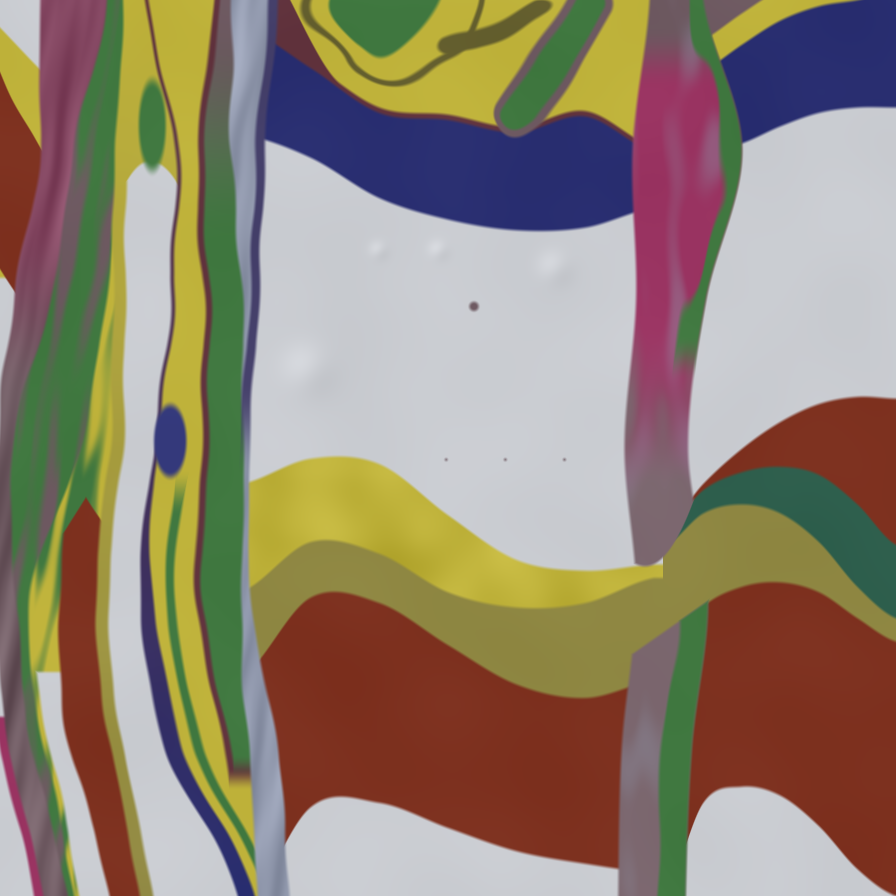
This texture is drawn by a WebGL 2 fragment shader. Its source:

```glsl
#version 300 es
precision highp float;
// Poured marbled paint: two panels of wavy layers, a magenta drip between
// them and vertical ribbons on the left. Each edge is a seven-knot spline,
// painted back to front in a space of 0 to 100.
uniform vec2 u_resolution;
out vec4 fragColor;

const vec3 WHITE = vec3(.79, .8, .82), BROWN = vec3(.49, .19, .12);
const vec3 YELLOW = vec3(.75, .7, .23), OLIVE = vec3(.56, .53, .26);
const vec3 NAVY = vec3(.16, .18, .44), GREEN = vec3(.25, .47, .25);
const vec3 MAUVE = vec3(.43, .35, .38), MAGENTA = vec3(.6, .2, .38);
const vec3 MAROON = vec3(.38, .2, .24), LILAC = vec3(.56, .59, .67);

vec2 p;            // current point
vec3 col = WHITE;  // paint so far
float t, clip;     // spline parameter, limit of the current part

float corner(vec2 cell, vec2 d) {
  float a = 6.283 * fract(sin(dot(cell, vec2(127.1, 311.7))) * 43758.5);
  return dot(vec2(cos(a), sin(a)), d);
}
float noise(vec2 q) {
  vec2 i = floor(q), f = q - i, u = f * f * (3. - 2. * f), e = vec2(1, 0);
  return mix(mix(corner(i, f), corner(i + e, f - e), u.x),
             mix(corner(i + e.yx, f - e.yx), corner(i + 1., f - 1.), u.x), u.y);
}
// Catmull-Rom curve through evenly spaced knots
float edge(float a, float b, float c, float d, float e, float f, float g) {
  float k[7] = float[7](a, b, c, d, e, f, g), s = clamp(t, 0., 1.) * 6.;
  int i = min(int(s), 5);
  float x = s - float(i), l = k[i], r = k[i + 1];
  float m = (r - k[max(i - 1, 0)]) * .5, n = (k[min(i + 2, 6)] - l) * .5;
  return l + x * (m + x * (3. * (r - l) - 2. * m - n + x * (2. * (l - r) + m + n)));
}
float cover(float d) {
  float w = max(.26, 70. / u_resolution.y);
  return smoothstep(-w, w, d);
}
void paint(vec3 ink, float d) { col = mix(col, ink, cover(min(d, clip))); }
float ellipse(vec2 q, vec2 r) { return (1. - length(q / r)) * min(r.x, r.y); }
float segment(vec2 q, vec2 a, vec2 b) {
  vec2 d = b - a;
  return length(q - a - d * clamp(dot(q - a, d) / dot(d, d), 0., 1.));
}

void middlePanel() {
  t = (p.x - 27.) / 46.;
  // bubbles and specks
  vec3 bubbles[4] = vec3[4](vec3(34.5, 58.6, 3.6), vec3(42.3, 72, 1.3), vec3(49, 72, 1.4), vec3(62, 70, 2.4));
  for (int i = 0; i < 4; i++) {
    vec2 d = (p - bubbles[i].xy) / bubbles[i].z;
    col += .08 * exp(-2. * dot(d, d)) * (d.y - d.x + .3);
    vec2 spot = i == 0 ? vec2(52.9, 65.8) : vec2(43.2 + 6.6 * float(i), 48.7);
    paint(MAUVE, (i == 0 ? .5 : .1) - length(p - spot));
  }
  // blue band and yellow swirls
  float top = p.y - edge(97., 92.4, 87.4, 86.6, 85.2, 87., 83.);
  paint(NAVY, p.y - edge(85., 82.4, 77.9, 75.5, 74.3, 74.6, 76.8));
  paint(MAROON, top);
  paint(YELLOW, top - .6 - 8. * (1. - smoothstep(29., 38., p.x)));
  vec2 w = p + 2.5 * noise(p * .15);
  paint(OLIVE * .7, .4 - abs(ellipse(w - vec2(44, 101), vec2(10, 9.5))));
  paint(GREEN, ellipse(w - vec2(42.3, 101), vec2(6, 6.6)));
  paint(OLIVE * .7, 1. - segment(w, vec2(49, 94), vec2(60, 99)));
  float diagonal = segment(w, vec2(58.5, 88), vec2(66, 100));
  paint(MAUVE, 2.6 - diagonal);
  paint(GREEN, 1. - abs(diagonal - .7));
  // lower waves
  paint(YELLOW - .1 * noise(p * .15), edge(46., 48.8, 48.2, 42.5, 37.5, 36.3, 37.) - p.y);
  paint(OLIVE, edge(34., 39.5, 38.2, 33.9, 32.2, 32.7, 35.5) - p.y);
  paint(BROWN, edge(24.5, 33.3, 32.7, 28., 23.6, 22.1, 24.) - p.y);
  paint(WHITE, edge(-2., 9.9, 10.4, 7.6, 5., 3.6, 2.6) - p.y);
}
void rightPanel() {
  t = (p.x - 74.2) / 25.8;
  float top = p.y - edge(90., 92., 95., 97.7, 99.3, 100., 101.);
  paint(NAVY, p.y - edge(83., 83., 84., 85.9, 87.4, 88., 88.));
  paint(YELLOW, top);
  paint(MAUVE, top - 3.5);
  paint(BROWN, edge(41., 46., 49.9, 52.9, 54.9, 55.7, 55.5) - p.y);
  paint(vec3(.18, .37, .3), edge(40.7, 45.3, 47.3, 47.9, 47., 43.7, 39.2) - p.y);
  paint(OLIVE, edge(39., 42.7, 43.7, 42.7, 39.5, 34.5, 31.) - p.y);
  paint(BROWN, edge(27., 32.3, 34.5, 35., 33.9, 31., 28.4) - p.y);
  paint(WHITE, edge(0., 10.4, 12.2, 11.2, 7.8, 3., 0.) - p.y);
}
void drip() {
  float streak = noise(p * vec2(.35, .09)), x = p.x - 72.;
  float right = edge(76.5, 77.2, 79., 76.8, 78.8, 82.8, 78.5) - p.x;
  float body = min(p.x - edge(69., 69.4, 71., 69.7, 71., 70.6, 72.5), right);
  clip = min(body, max(p.y - 36.8 - .25 * x * x, 28. + .7 * x - p.y));
  vec3 ink = mix(MAUVE + .05, MAGENTA, smoothstep(46., 64., p.y + 16. * streak));
  ink = mix(ink, MAUVE, smoothstep(90., 97., p.y));
  paint(mix(ink, LILAC, .4 * smoothstep(0., .5, streak)), clip);
  paint(GREEN, min(1.6 + 2. * streak - right, (p.y - 60.) * .1));
  paint(GREEN, min(3.2 + streak - right, 34. - p.y));
}
void ribbons() {
  float y = p.y, x = p.x + .6 * noise(p * .13), streak = noise(vec2(x * .6 - y * .1, y * .06));
  float rim = edge(32.2, 31., 27.8, 27.7, 28.9, 29.6, 31.) - x;
  vec3 panel = col;
  col = WHITE;
  clip = 100.;
  // left margin and mixed ribbons
  paint(YELLOW, min(y - 69., 97. - x - y));
  paint(BROWN, min(y - 70. + 1.5 * x, 92. - 2. * x - y));
  float first = x - edge(4.9, 1., -.6, -.3, 1.6, 4.3, 4.7);
  paint(MAGENTA, min(first + 1., 20. - y));
  paint(mix(MAUVE, MAGENTA, .5 * smoothstep(55., 75., y)) + .15 * streak, first);
  paint(mix(GREEN, MAUVE, smoothstep(-.1, .4, streak)), x - edge(7.6, 3.6, 1.8, 1.3, 5.9, 8.1, 11.7));
  float third = x - edge(8.3, 5., 3.2, 9., 11.7, 13.5, 15.9);
  paint(mix(YELLOW, GREEN, smoothstep(-.1, .3, streak)), third);
  paint(WHITE, min(third - .6, 25. - y));
  // brown tongue, white channel, navy shore
  float channel = x - edge(17., 13.7, 12., 13.8, 13.9, 14.2, 15.);
  float tongue = x - edge(12.4, 7.8, 6.5, 9., 15., 15., 16.);
  paint(BROWN, min(tongue, 44.5 - y - 1.5 * abs(x - 9.8)));
  paint(mix(OLIVE, YELLOW, t), channel + 1.4);
  paint(WHITE, min(channel, 82. - .3 * pow(abs(x - 16.8), 2.) - y));
  float shore = x - edge(26.7, 18.5, 15.6, 17.1, 19., 19.5, 16.2);
  paint(mix(NAVY, MAROON, t), shore);
  paint(YELLOW, shore - 1.9 + 1.5 * smoothstep(25., 50., y));
  paint(GREEN, max(min(.5 - abs(shore - 3.6), (45. - y) * .1), ellipse(p - vec2(17, 86), vec2(1.5, 5))));
  paint(NAVY + .05, ellipse(p - vec2(19, 50.8), vec2(1.8, 4)));
  // green ribbon and pale rim
  float band = x - edge(28.9, 25.5, 22.7, 23.2, 23.4, 22.7, 24.7);
  paint(MAROON, min(band + .7, (y - 13.) * .2));
  paint(mix(GREEN, MAUVE, smoothstep(72., 98., y)), min(band, (y - 14.5) * .2));
  paint(LILAC + .15 * streak, x - edge(28.9, 27.6, 26.8, 27., 27., 25.8, 26.));
  paint(mix(NAVY, MAUVE, .4), min(1. - rim, (y - 52.) * .05));
  col = mix(panel, col, cover(rim));
}
void main() {
  p = gl_FragCoord.xy / u_resolution * 100.;
  clip = 100.;
  if (p.x < 74.) middlePanel(); else rightPanel();
  t = p.y / 100.;
  drip();
  ribbons();
  fragColor = vec4(col + .02 * noise(p * .09), 1);
}
```
